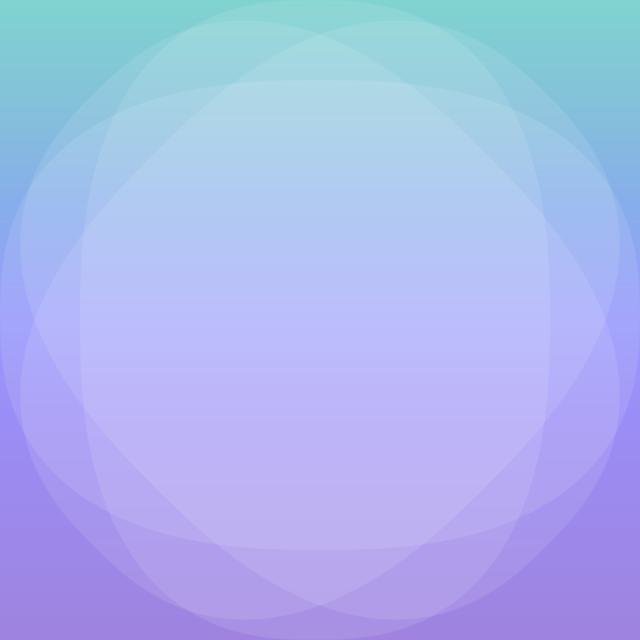
Give the GLSL for this background, as a Shadertoy shader.

```glsl
// Four translucent white superellipses, turned in steps of 45 degrees,
// overlap in a rosette above a vertical teal, blue and violet gradient.
// Each layer is an implicit curve with a smoothed edge, blended in a loop.

#define LAYERS 4
#define RADII vec2(0.3672, 0.5)  // half width and half height of a layer
#define ROUNDNESS 2.5            // superellipse exponent, 2.0 is an ellipse
#define VEIL 0.1                 // opacity of each layer
#define DRIFT 0.0078             // offset of the upright and flat layers
#define TEAL vec3(0.500, 0.830, 0.812)
#define AQUA vec3(0.520, 0.745, 0.862)
#define SKY vec3(0.530, 0.680, 0.925)
#define PERIWINKLE vec3(0.600, 0.608, 0.985)
#define VIOLET vec3(0.605, 0.555, 0.963)
#define PURPLE vec3(0.622, 0.515, 0.875)

const float PI = 3.14159;

// Position of x between two gradient stops, clamped to 0..1
float ramp(float from, float to, float x) {
    return clamp((x - from) / (to - from), 0.0, 1.0);
}

// Vertical gradient, depth runs from 0 at the top to 1 at the bottom
vec3 backdrop(float depth) {
    vec3 color = mix(TEAL, AQUA, ramp(0.0, 0.19, depth));
    color = mix(color, SKY, ramp(0.19, 0.32, depth));
    color = mix(color, PERIWINKLE, ramp(0.32, 0.5, depth));
    color = mix(color, VIOLET, ramp(0.5, 0.65, depth));
    return mix(color, PURPLE, ramp(0.65, 1.0, depth));
}

// Approximate signed distance to a superellipse, negative inside
float superellipse(vec2 p, vec2 radii) {
    vec2 q = pow(abs(p) / radii + 1e-5, vec2(ROUNDNESS));
    return (pow(q.x + q.y, 1.0 / ROUNDNESS) - 1.0) * min(radii.x, radii.y);
}

void mainImage(out vec4 fragColor, in vec2 fragCoord) {
    float size = min(iResolution.x, iResolution.y);
    vec2 p = (fragCoord - 0.5 * iResolution.xy) / size;
    float edge = 0.8 / size;

    vec3 color = backdrop(1.0 - fragCoord.y / iResolution.y);

    // Veils: only the axis-aligned layers are shifted off centre
    for (int i = 0; i < LAYERS; i++) {
        float angle = float(i) * PI / float(LAYERS);
        float c = cos(angle), s = sin(angle);
        vec2 center = DRIFT * abs(cos(2.0 * angle)) * vec2(-c, s);
        vec2 local = mat2(c, s, -s, c) * (p - center);
        float cover = 1.0 - smoothstep(-edge, edge, superellipse(local, RADII));
        color = mix(color, vec3(1.0), VEIL * cover);
    }

    fragColor = vec4(color, 1.0);
}
```
